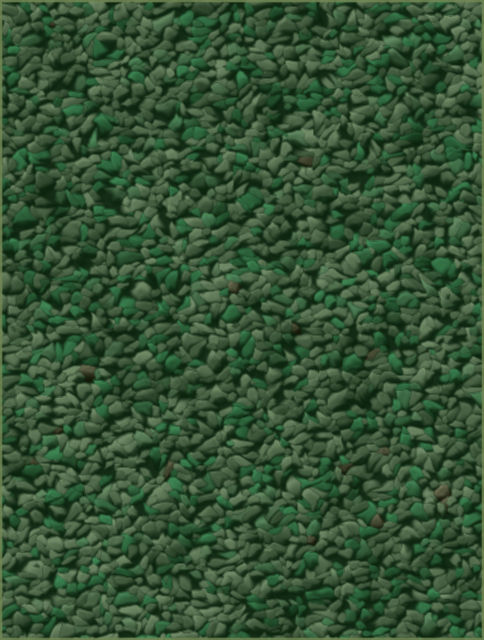
This texture is drawn by a Shadertoy shader. Its source:

```glsl
// A bed of small angular green stone chips with a thin pale rim at the canvas edge.
// Each cell scatters one tilted, faceted chip; the highest one wins, then it is shaded
// by its slope toward the light, the crevice beside it and a short cast shadow.

const vec2 LIGHT = vec2(-0.42, 0.91);

vec3 hash3(vec2 p) {
    vec3 q = fract(p.xyx * vec3(0.1031, 0.1030, 0.0973));
    q += dot(q, q.yxz + 33.33);
    return fract((q.xxy + q.yzz) * q.zyx);
}

float valueNoise(vec2 p) {
    vec2 cell = floor(p), f = fract(p);
    f = f * f * (3.0 - 2.0 * f);
    float low = mix(hash3(cell).x, hash3(cell + vec2(1, 0)).x, f.x);
    float high = mix(hash3(cell + vec2(0, 1)).x, hash3(cell + vec2(1, 1)).x, f.x);
    return mix(low, high, f.y);
}

// Distance to a chip centre, 1.0 at the rim of a rotated, stretched polygon.
float chipDistance(vec2 offset, vec3 shape) {
    float turn = 6.2832 * shape.x;
    vec2 q = mat2(cos(turn), -sin(turn), sin(turn), cos(turn)) * offset;
    q *= vec2(0.82, 1.25);
    float sector = 6.2832 / (3.0 + floor(3.0 * shape.y));
    float angle = mod(atan(q.y, q.x), sector) - 0.5 * sector;
    float facet = length(q) * cos(angle) * 1.15;
    return mix(length(q), facet, 0.7) / mix(0.42, 0.78, shape.z);
}

// Top chip at p: x height, y lead over the next chip, z slope to light, w seed.
vec4 topChip(vec2 p) {
    vec2 home = floor(p);
    vec4 top = vec4(-0.5, 0.0, 0.0, 0.4);
    float second = -0.5;
    for (int y = -1; y <= 1; y++)
    for (int x = -1; x <= 1; x++) {
        vec2 cell = home + vec2(x, y);
        vec3 place = hash3(cell + 7.0);
        vec3 shape = hash3(cell + 91.0);
        vec3 look = hash3(cell + 173.0);
        vec2 offset = p - cell - 0.05 - 0.9 * place.xy;
        float d = chipDistance(offset, shape);
        vec2 tilt = 1.1 * (look.yz - 0.5);
        float height = 1.0 + 0.6 * place.z - d * d + dot(tilt, offset);
        if (height > top.x) {
            second = top.x;
            float slope = dot(offset, LIGHT) * 1.7 * smoothstep(0.0, 0.9, d);
            top = vec4(height, 0.0, slope - 0.6 * dot(tilt, LIGHT), look.x);
        } else {
            second = max(second, height);
        }
    }
    top.y = top.x - second;
    return top;
}

vec3 chipColour(vec2 uv) {
    // Bend the grid so that rows of cells do not show and outlines turn ragged.
    vec2 p = uv * vec2(55.0, 64.0);
    p += 0.9 * vec2(valueNoise(p * 0.6), valueNoise(p * 0.6 + 40.0));
    p += 0.22 * vec2(valueNoise(p * 2.3 + 9.0), valueNoise(p * 2.3 + 70.0));

    vec4 chip = topChip(p);
    float blocker = topChip(p + 0.3 * LIGHT).x;
    float shadow = smoothstep(0.0, 0.65, blocker - chip.x);
    float crevice = smoothstep(-0.1, 0.26, chip.y);
    float depth = smoothstep(-0.4, 0.85, chip.x);
    float seed = fract(chip.w * 17.0);

    // Light and dark on the chip, with clumps and a little surface grit.
    float tone = 0.66 + 0.32 * (seed - 0.5) + 0.36 * chip.z;
    tone += 0.12 * (valueNoise(p * 3.0) - 0.5);
    tone += 0.26 * (valueNoise(p * 0.45 + 20.0) - 0.5);
    tone += 0.20 * (valueNoise(uv * 9.0) - 0.5);
    tone *= mix(0.45, 1.0, crevice) * mix(0.2, 1.0, depth) * (1.0 - 0.65 * shadow);
    tone = clamp(tone, 0.0, 1.05);

    // Grey-green chips, some of them vivid, with rare brownish ones.
    vec3 colour = mix(vec3(0.045, 0.14, 0.055), vec3(0.42, 0.52, 0.385), tone);
    float vivid = smoothstep(0.62, 0.85, chip.w);
    colour += vivid * tone * vec3(-0.19, -0.02, -0.075);
    float brown = step(chip.w, 0.006);
    return colour + brown * vec3(0.03, -0.05, -0.03);
}

void mainImage(out vec4 fragColor, in vec2 fragCoord) {
    vec2 uv = fragCoord / iResolution.y;
    vec2 size = iResolution.xy / iResolution.y;

    // Four samples give the chips soft edges.
    vec3 colour = vec3(0.0);
    for (int i = 0; i < 4; i++) {
        vec2 corner = vec2(i & 1, i >> 1) - 0.5;
        colour += 0.25 * chipColour(uv + 0.0019 * corner);
    }

    // Pale olive rim.
    vec2 inset = min(uv, size - uv);
    float rim = 1.0 - smoothstep(0.002, 0.005, min(inset.x, inset.y));
    colour = mix(colour, vec3(0.45, 0.53, 0.33), 0.85 * rim);
    fragColor = vec4(colour, 1.0);
}
```
